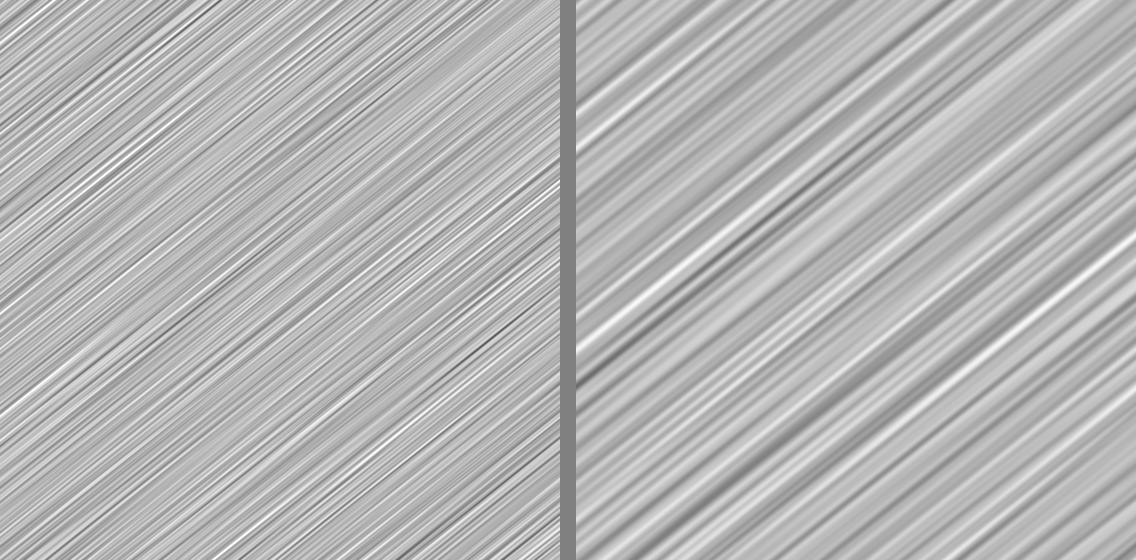
Left: the whole. Right: its middle third, enlarged.
Give the GLSL for this texture, as a three.js fragment shader.

```glsl
varying vec2 vUv;

float hash(vec2 p) {
  vec3 q = fract(p.xyx * vec3(0.1031, 0.1030, 0.0973));
  q += dot(q, q.yzx + 33.33);
  return fract((q.x + q.y) * q.z);
}

// Smooth noise along one scratch; a random shift staggers its ends
float scratch(float along, float row, float seed) {
  float x = along + 17.0 * hash(vec2(row, seed));
  float cell = floor(x);
  float blend = smoothstep(0.0, 1.0, x - cell);
  vec2 id = vec2(cell, row + seed * 37.0);
  return mix(hash(id), hash(id + vec2(1.0, 0.0)), blend) - 0.5;
}

// Soft bands: neighbouring scratch values blended across the grain
float bands(vec2 p, vec2 frequency, float seed) {
  p *= frequency;
  float row = floor(p.y);
  float blend = smoothstep(0.0, 1.0, p.y - row);
  return mix(scratch(p.x, row, seed), scratch(p.x, row + 1.0, seed), blend);
}

// Grooves: scratch values act as slopes, pairing each light edge with a dark one
float grooves(vec2 p, vec2 frequency, float seed) {
  p *= frequency;
  float row = floor(p.y);
  float f = p.y - row;
  float lower = scratch(p.x, row, seed) * f;
  float upper = scratch(p.x, row + 1.0, seed) * (f - 1.0);
  return 4.0 * mix(lower, upper, smoothstep(0.0, 1.0, f));
}

void main() {
  // Axes along and across the brushing direction
  float angle = radians(38.5);
  vec2 direction = vec2(cos(angle), sin(angle));
  vec2 p = vec2(dot(vUv, direction), dot(vUv, vec2(-direction.y, direction.x))) + 2.0;

  // Fine to coarse grooves over faint broad bands
  float streaks = 0.21 * grooves(p, vec2(3.8, 243.0), 1.0)
                + 0.21 * grooves(p, vec2(3.4, 167.0), 5.0)
                + 0.17 * grooves(p, vec2(3.0, 103.0), 7.0)
                + 0.075 * bands(p, vec2(2.4, 50.0), 9.0);

  // Some bands are brushed harder than others
  float contrast = 1.0 + 0.5 * bands(p, vec2(3.0, 36.0), 13.0);

  float brightness = 0.712 + streaks * contrast;
  gl_FragColor = vec4(vec3(clamp(brightness, 0.0, 1.0)), 1.0);
}
```
